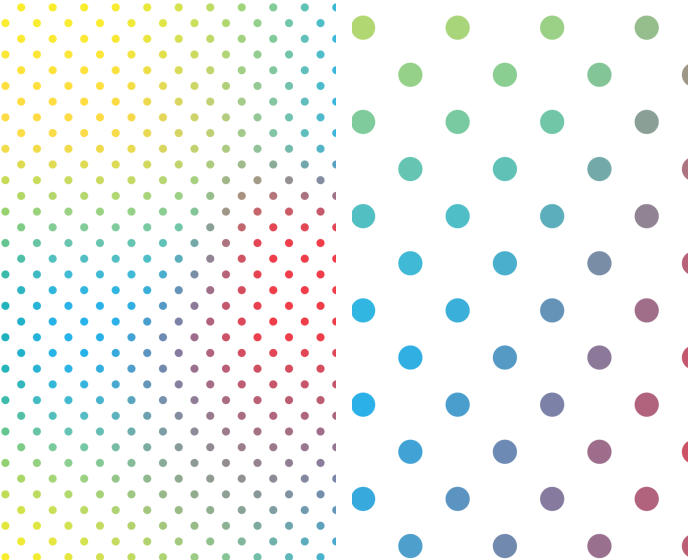
Left, the full canvas; right, a detail of the centre.
A Shadertoy shader for this pattern:

```glsl
// Staggered polka dots on white, tinted by a soft yellow, blue and red gradient.

// Lengths are in canvas heights, measured from the top left.
const vec2 PITCH = vec2(0.05627, 0.0561);
const vec2 FIRST_DOT = vec2(0.0378, 0.0132);
const float DOT_RADIUS = 0.0072;
const float EDGE_PIXELS = 0.75;

const vec3 PAPER = vec3(1.0);
const vec3 LEMON = vec3(0.98, 0.93, 0.18);
const vec3 GOLD = vec3(1.0, 0.86, 0.27);
const vec3 BLUE = vec3(0.15, 0.70, 0.92);
const vec3 TEAL = vec3(0.12, 0.70, 0.73);
const vec3 RED = vec3(0.94, 0.24, 0.29);

// Centre of the closest dot, from two square lattices half a cell apart.
vec2 nearestDot(vec2 p) {
    vec2 cell = (p - FIRST_DOT) / PITCH;
    vec2 corner = floor(cell + 0.5);
    vec2 middle = floor(cell) + 0.5;
    vec2 nearest = distance(cell, corner) < distance(cell, middle) ? corner : middle;
    return FIRST_DOT + nearest * PITCH;
}

// Yellow fills the top and bottom and fades to the right.
float yellowAmount(vec2 uv) {
    float vertical = 1.0 - smoothstep(0.21, 0.57, uv.y) + smoothstep(0.62, 1.02, uv.y);
    float low = smoothstep(0.3, 0.9, uv.y);
    float onset = mix(0.3, 0.08, low);
    float fade = clamp((uv.x - onset) / (1.05 - onset), 0.0, 1.0);
    return vertical * (1.0 - pow(fade, mix(1.5, 1.15, low)));
}

// Red glows at the right and spreads left as it thins out downward.
float redAmount(vec2 uv) {
    float left = mix(0.55, 0.2, smoothstep(0.34, 0.7, uv.y));
    float rise = smoothstep(0.24, 0.44, uv.y);
    float fall = clamp((1.02 - uv.y) / 0.42, 0.0, 1.0);
    return smoothstep(left, 0.82, uv.x) * rise * fall;
}

vec3 dotColor(vec2 uv) {
    float goldBand = smoothstep(0.0, 0.22, uv.y) * (1.0 - smoothstep(0.22, 0.4, uv.y));
    vec3 yellow = mix(LEMON, GOLD, goldBand);
    vec3 blue = mix(TEAL, BLUE, smoothstep(-0.02, 0.2, uv.x));
    return mix(mix(blue, yellow, yellowAmount(uv)), RED, redAmount(uv));
}

void mainImage(out vec4 fragColor, in vec2 fragCoord) {
    float pixel = 1.0 / iResolution.y;
    vec2 p = vec2(fragCoord.x, iResolution.y - fragCoord.y) * pixel;
    vec2 center = nearestDot(p);

    // One flat tint per dot, sampled at its centre.
    vec2 uv = clamp(center / vec2(iResolution.x * pixel, 1.0), 0.0, 1.0);
    float edge = EDGE_PIXELS * pixel;
    float coverage = 1.0 - smoothstep(-edge, edge, distance(p, center) - DOT_RADIUS);
    fragColor = vec4(mix(PAPER, dotColor(uv), coverage), 1.0);
}
```
